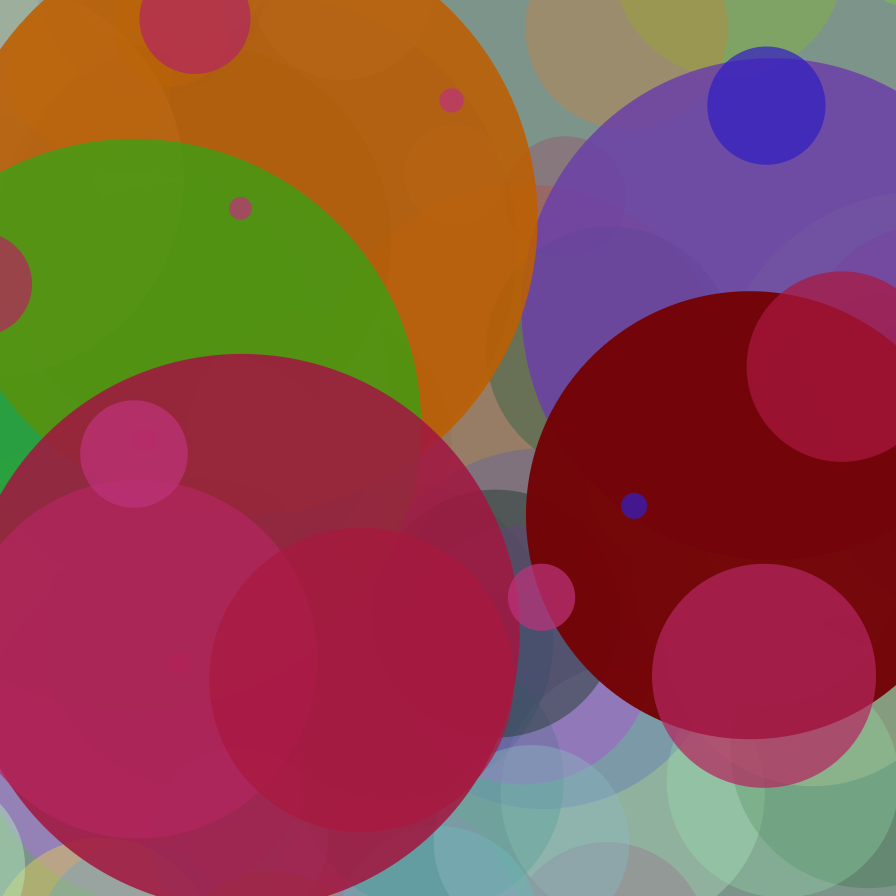
This background is drawn by a WebGL 1 fragment shader. Its source:

```glsl
precision highp float;
// Overlapping translucent discs: a muted field of random veils, then five
// large saturated discs in two descending columns, then small accent discs
// orbiting each large one. Every disc is alpha-blended in painter's order.

#define VEIL_COUNT 48
#define VEIL_SEED 17.0
#define VEIL_CONTRAST 0.85
#define ROW_STEP 0.23
#define ACCENT_ALPHA 0.72
#define BASE vec3(0.49, 0.58, 0.54)
#define ROSE vec3(0.66, 0.09, 0.24)
#define MAGENTA vec3(0.78, 0.25, 0.60)
#define BLUE vec3(0.20, 0.12, 0.76)

uniform vec2 u_resolution;

vec3 hash3(float n) {
  vec3 p = fract(vec3(n) * vec3(0.1031, 0.1030, 0.0973));
  p += dot(p, p.yzx + 33.33);
  return fract((p.xxy + p.yzz) * p.zyx);
}

// Coverage of a disc with an edge about one pixel wide.
float disc(vec2 p, vec2 center, float radius) {
  float pixel = 1.0 / u_resolution.y;
  return clamp((radius - length(p - center)) / pixel + 0.5, 0.0, 1.0);
}

// Paint colour and opacity of each large disc.
vec4 largePaint(float i) {
  if (i < 0.5) return vec4(0.42, 0.25, 0.66, 0.85); // violet
  if (i < 1.5) return vec4(0.74, 0.37, 0.00, 0.88); // orange
  if (i < 2.5) return vec4(0.12, 0.68, 0.08, 0.64); // green
  if (i < 3.5) return vec4(0.63, 0.09, 0.25, 0.87); // crimson
  return vec4(0.45, 0.01, 0.02, 0.97);              // dark red
}

// Center (xy) and radius (z): first and last go right, the others left.
vec3 largeDisc(float i) {
  if (abs(i - 2.0) > 1.5) {
    float row = i / 4.0;
    return vec3(0.862 - 0.025 * row, 0.655 - ROW_STEP * row, 0.28 - 0.03 * row);
  }
  float row = i - 1.0;
  return vec3(0.27 - 0.12 * mod(row, 2.0), 0.755 - ROW_STEP * row, 0.33 - 0.01 * row);
}

// Accent j of large disc i; the last two discs carry the broad accents.
vec3 accentDisc(float i, float j) {
  bool broad = i > 2.5;
  float radius = broad ? 0.2 - 0.075 * (i - 3.0) : 0.066 - 0.004 * i;
  if (j > 0.5) radius *= broad ? (j > 1.5 ? 0.3 : 0.85) : 0.22;
  float angle = 1.6 + 0.2 * i * i + 2.5 * j;
  float orbit = 0.28 - 0.8 * radius;
  return vec3(largeDisc(i).xy + orbit * vec2(cos(angle), sin(angle)), radius);
}

void main() {
  vec2 p = gl_FragCoord.xy / u_resolution.y;
  vec3 color = BASE;

  // Muted veils, shrinking towards the top of the stack.
  for (int k = 0; k < VEIL_COUNT; k++) {
    float n = float(k);
    vec3 place = hash3(n + VEIL_SEED);
    vec3 tint = BASE + (hash3(n + VEIL_SEED + 101.3) - 0.5) * VEIL_CONTRAST;
    float size = mix(0.32, 0.14, n / float(VEIL_COUNT));
    float radius = size * mix(0.35, 1.0, place.z);
    float alpha = mix(0.2, 0.5, fract(place.z * 7.31));
    vec2 center = place.xy * 1.2 - 0.1;
    color = mix(color, tint, alpha * disc(p, center, radius));
  }

  // Large saturated discs.
  for (int k = 0; k < 5; k++) {
    float i = float(k);
    vec3 shape = largeDisc(i);
    vec4 paint = largePaint(i);
    color = mix(color, paint.rgb, paint.a * disc(p, shape.xy, shape.z));
  }

  // Accent discs and dots.
  for (int k = 0; k < 5; k++) {
    for (int m = 0; m < 3; m++) {
      float i = float(k);
      float j = float(m);
      vec3 shape = accentDisc(i, j);
      vec3 tint = k == 0 ? BLUE : mix(ROSE, MAGENTA, fract(0.36 + 0.65 * j));
      color = mix(color, tint, ACCENT_ALPHA * disc(p, shape.xy, shape.z));
    }
  }

  gl_FragColor = vec4(color, 1.0);
}
```
